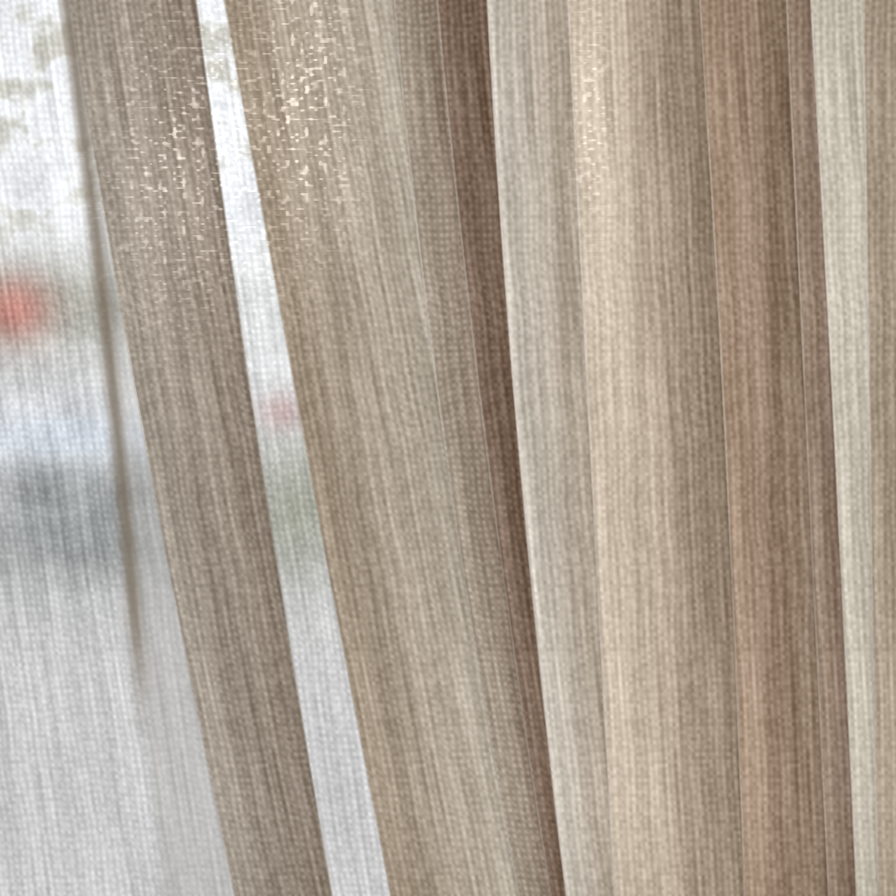
This texture is drawn by a WebGL 2 fragment shader. Its source:

```glsl
#version 300 es
precision highp float;
// Sheer woven curtain folds hanging in front of a bright, blurred window.
uniform vec2 u_resolution;
out vec4 fragColor;

float hash(vec2 p) {
  return fract(sin(dot(p, vec2(127.1, 311.7))) * 43758.5453);
}

float noise(vec2 p) {
  vec2 i = floor(p), f = fract(p);
  f = f * f * (3.0 - 2.0 * f);
  return mix(mix(hash(i), hash(i + vec2(1, 0)), f.x),
             mix(hash(i + vec2(0, 1)), hash(i + vec2(1, 1)), f.x), f.y);
}

float fbm(vec2 p) {
  float sum = 0.0, amp = 0.5;
  for (int i = 0; i < 4; i++) {
    sum += amp * noise(p);
    p = p * 2.03 + 7.1;
    amp *= 0.5;
  }
  return sum;
}

// Hanging curve through x positions at top, middle and bottom.
float hang(vec3 k, float y) {
  float t = 1.0 - y;
  return k.x * (1.0 - t) * (1.0 - 2.0 * t) + k.y * 4.0 * t * (1.0 - t) + k.z * t * (2.0 * t - 1.0);
}

// Soft elliptical spot.
float spot(vec2 p, vec2 center, vec2 radius) {
  vec2 d = (p - center) / radius;
  return exp(-dot(d, d));
}

// Signed brightness of the cloth: long threads, cross threads and slubs.
float weave(float u, float y, float crossing) {
  float wobble = noise(vec2(u * 25.0, y * 14.0));
  float warp = sin(6.2832 * (u * 145.0 + 0.8 * wobble));
  float weft = sin(6.2832 * (y * 135.0 + 1.2 * noise(vec2(u * 40.0, y * 9.0))));
  float slub = noise(vec2(u * 210.0, y * 9.0)) - 0.5;
  float grain = noise(vec2(u * 260.0, y * 240.0)) - 0.5;
  return 0.028 * warp + crossing * weft * (0.6 + 0.4 * warp) + 0.13 * slub + 0.10 * grain;
}

// Outdoor light seen through the thin layer.
vec3 windowView(vec2 p) {
  float mottle = fbm(p * vec2(20.0, 24.0));
  vec3 col = mix(vec3(0.80, 0.80, 0.80), vec3(0.95, 0.96, 0.97), smoothstep(0.45, 0.75, p.y));
  float foliage = smoothstep(0.48, 0.66, mottle) * smoothstep(0.68, 0.80, p.y);
  col = mix(col, vec3(0.70, 0.69, 0.64), 0.75 * foliage);
  col = mix(col, vec3(0.59, 0.59, 0.54), 0.8 * spot(p, vec2(0.05, 0.66), vec2(0.20, 0.055)));
  col = mix(col, vec3(0.80, 0.52, 0.48), 0.8 * spot(p, vec2(0.015, 0.655), vec2(0.04, 0.035)));
  col = mix(col, vec3(0.88, 0.92, 0.97), 0.8 * spot(p, vec2(0.08, 0.51), vec2(0.13, 0.035)));
  col = mix(col, vec3(0.52, 0.54, 0.54), 0.75 * spot(p, vec2(0.09, 0.42), vec2(0.14, 0.07)));
  col = mix(col, vec3(0.60, 0.61, 0.55), 0.8 * spot(p, vec2(0.33, 0.43), vec2(0.06, 0.085)));
  col = mix(col, vec3(0.74, 0.60, 0.59), 0.6 * spot(p, vec2(0.315, 0.54), vec2(0.025, 0.02)));
  col += 0.22 * (mottle - 0.47) * smoothstep(0.25, 0.45, p.y);
  float u = p.x - 0.15 * (1.0 - p.y);
  return col + 0.85 * weave(u, p.y, 0.025);
}

// Paints one fold between two curves, shaded from its left to its right colour.
vec3 fold(vec3 base, vec2 p, vec3 left, vec3 right, vec3 leftColor, vec3 rightColor, float crossing) {
  float a = hang(left, p.y), b = hang(right, p.y);
  float u = p.x - a, s = u / (b - a);
  float soft = 0.0015 + 0.6 / u_resolution.y;
  float mask = smoothstep(-soft, soft, u) * smoothstep(-soft, soft, b - p.x);
  vec3 col = mix(leftColor, rightColor, smoothstep(0.0, 1.0, s));
  col += 0.07 * (noise(vec2(u * 45.0 + left.x * 90.0, p.y * 1.5)) - 0.5);
  col -= 0.05 * exp(-max(b - p.x, 0.0) / 0.006);
  col += weave(u, p.y, crossing);
  return mix(base, col, mask);
}

void main() {
  vec2 p = gl_FragCoord.xy / u_resolution;

  // Boundaries of the folds, as x at top, middle and bottom.
  vec3 sheerL = vec3(0.076, 0.163, 0.262), sheerR = vec3(0.219, 0.289, 0.371);
  vec3 wide = vec3(0.250, 0.341, 0.436), ribbed = vec3(0.440, 0.497, 0.580);
  vec3 shadow = vec3(0.488, 0.543, 0.615), pale = vec3(0.544, 0.579, 0.632);
  vec3 warm = vec3(0.634, 0.659, 0.686), brown = vec3(0.781, 0.810, 0.831);
  vec3 narrow = vec3(0.878, 0.901, 0.925), light = vec3(0.905, 0.932, 0.956);
  vec3 last = vec3(0.964, 0.971, 0.980), outer = vec3(1.06);

  // Window and the dark hem showing through the sheer layer.
  vec3 col = windowView(p);
  float hemX = hang(vec3(0.075, 0.133, 0.175), p.y);
  float hem = exp(-pow((p.x - hemX) / 0.009, 2.0)) * smoothstep(0.15, 0.35, p.y);
  col = mix(col, vec3(0.47, 0.42, 0.36), 0.75 * hem);
  float veil = smoothstep(hemX, hemX + 0.01, p.x) * (1.0 - step(hang(sheerL, p.y), p.x));
  col = mix(col, vec3(0.65, 0.64, 0.62), 0.35 * veil);

  // Folds from left to right.
  col = fold(col, p, sheerL, sheerR, vec3(0.65, 0.61, 0.56), vec3(0.56, 0.51, 0.46), 0.022);
  col = fold(col, p, wide, ribbed, vec3(0.64, 0.58, 0.51), vec3(0.70, 0.66, 0.60), 0.018);
  col = fold(col, p, ribbed, shadow, vec3(0.63, 0.58, 0.52), vec3(0.58, 0.52, 0.46), 0.035);
  col = fold(col, p, shadow, pale, vec3(0.53, 0.45, 0.39), vec3(0.46, 0.38, 0.32), 0.020);
  col = fold(col, p, pale, warm, vec3(0.77, 0.74, 0.69), vec3(0.71, 0.66, 0.60), 0.012);
  col = fold(col, p, warm, brown, vec3(0.81, 0.75, 0.68), vec3(0.59, 0.52, 0.45), 0.012);
  col = fold(col, p, brown, narrow, vec3(0.66, 0.57, 0.49), vec3(0.54, 0.46, 0.39), 0.010);
  col = fold(col, p, narrow, light, vec3(0.61, 0.53, 0.46), vec3(0.53, 0.45, 0.39), 0.010);
  col = fold(col, p, light, last, vec3(0.78, 0.75, 0.69), vec3(0.74, 0.71, 0.65), 0.012);
  col = fold(col, p, last, outer, vec3(0.68, 0.62, 0.55), vec3(0.58, 0.51, 0.44), 0.010);

  // Lit rim and glints where daylight strikes the threads.
  col += 0.12 * exp(-pow((p.x - hang(pale, p.y) - 0.003) / 0.003, 2.0));
  float glow = spot(p, vec2(0.20, 0.82), vec2(0.07, 0.16)) + spot(p, vec2(0.34, 0.88), vec2(0.06, 0.16));
  glow += 0.6 * spot(p, vec2(0.66, 0.87), vec2(0.022, 0.13));
  float glint = smoothstep(0.55, 0.95, noise(p * vec2(190.0, 300.0)));
  col += glow * (0.05 + 0.28 * glint);
  fragColor = vec4(clamp(col, 0.0, 1.0), 1.0);
}
```
